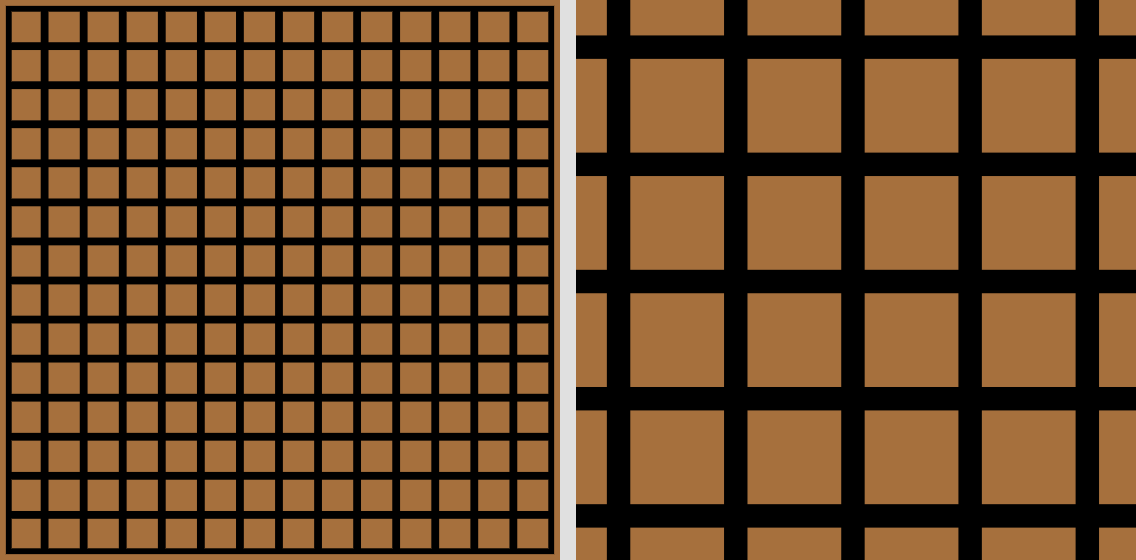
Left: the whole. Right: its middle third, enlarged.
Give the GLSL for this pattern, as a Shadertoy shader.

```glsl
// Antialiased coverage of the region where the distance is negative
float coverage(float dist, float pixel) {
    return clamp(0.5 - dist / pixel, 0.0, 1.0);
}

void mainImage(out vec4 fragColor, in vec2 fragCoord) {
    // Canvas measured in grid cells
    float span = 14.336;
    float pixel = span / min(iResolution.x, iResolution.y);
    vec2 p = fragCoord / iResolution.xy * span;

    // Bars: distance to the nearest grid line on each axis
    vec2 toLine = abs(fract(p - vec2(0.142, 0.155) + 0.5) - 0.5);
    vec2 gap = vec2(1.0 - coverage(toLine.x - 0.1, pixel),
                    1.0 - coverage(toLine.y - 0.1, pixel));
    float bars = 1.0 - gap.x * gap.y;

    // Frame: plain rim outside, dark border just within it
    vec2 fromCenter = abs(p - 0.5 * span);
    float toRim = 0.5 * span - max(fromCenter.x, fromCenter.y);
    float border = coverage(toRim - 0.3, pixel);
    float inside = coverage(0.15 - toRim, pixel);

    float dark = max(bars, border) * inside;
    vec3 color = mix(vec3(0.65, 0.44, 0.24), vec3(0.0), dark);
    fragColor = vec4(color, 1.0);
}
```
